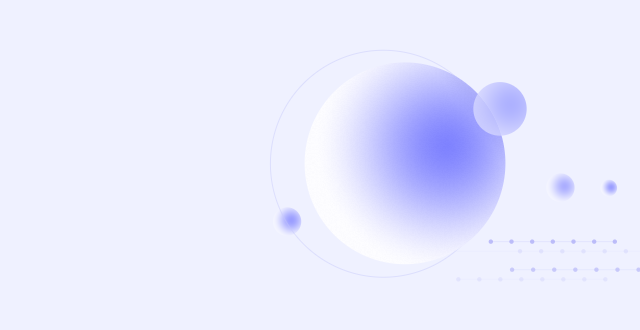
A Shadertoy shader for this background:

```glsl
// Pale lavender backdrop with soft gradient spheres, a thin orbit ring and dotted lines.
#define GRID vec2(768.0, 394.0)
#define BACKGROUND vec3(0.937, 0.945, 1.0)
#define PALE vec3(0.988, 0.988, 1.0)
#define VIOLET vec3(0.495, 0.51, 1.0)
#define LINE_COLOR vec3(0.77, 0.78, 0.98)
#define DOT_COLOR vec3(0.69, 0.69, 0.97)
#define DOT_RADIUS 2.6
#define GRAIN 0.012

float hash(vec2 cell) {
    return fract(sin(dot(cell, vec2(127.1, 311.7))) * 43758.5453);
}

// Antialiased coverage of a signed distance, in grid units.
float coverage(float dist, float pixel) {
    return clamp(0.5 - dist / pixel, 0.0, 1.0);
}

float disc(vec2 p, vec2 center, float radius, float pixel) {
    return coverage(length(p - center) - radius, pixel);
}

// Thin stroke that keeps its visual weight when narrower than a pixel.
float stroke(float dist, float width, float pixel) {
    float drawn = max(width, pixel);
    return coverage(abs(dist) - 0.5 * drawn, pixel) * width / drawn;
}

// Small sphere: violet focus on the right, dissolving toward the left.
vec3 addSphere(vec3 color, vec2 p, vec2 center, float radius, float strength, float pixel) {
    vec2 local = (p - center) / radius;
    float falloff = length(local - vec2(0.3, 0.1));
    float glow = 1.0 - smoothstep(0.0, 1.3, falloff);
    vec3 shade = mix(mix(BACKGROUND, PALE, 0.35), VIOLET, glow * strength);
    return mix(color, shade, disc(p, center, radius, pixel));
}

// Row of evenly spaced dots joined by a faint line.
vec3 addDots(vec3 color, vec2 p, vec2 start, float spacing, float count,
             vec2 lineSpan, float opacity, float pixel) {
    float inside = coverage(lineSpan.x - p.x, pixel) * coverage(p.x - lineSpan.y, pixel);
    float line = stroke(p.y - start.y, 0.8, pixel) * inside;
    color = mix(color, LINE_COLOR, line * opacity * 0.55);
    float index = clamp(round((p.x - start.x) / spacing), 0.0, count - 1.0);
    vec2 center = start + vec2(index * spacing, 0.0);
    return mix(color, DOT_COLOR, disc(p, center, DOT_RADIUS, pixel) * opacity);
}

// Large sphere: off-center violet core fading to a white left side.
vec3 largeSphereShade(vec2 p) {
    vec2 offset = p - vec2(536.0, 220.0);
    vec2 reach = vec2(offset.x < 0.0 ? 156.0 : 148.0, 150.0);
    float falloff = length(offset / reach);
    float fade = mix(falloff, smoothstep(0.0, 1.0, falloff), 0.75);
    vec3 shade = mix(VIOLET, PALE, clamp(fade, 0.0, 1.0));
    // Slightly deeper tone along the upper right rim.
    vec2 local = (p - vec2(486.0, 199.0)) / 121.0;
    float rim = smoothstep(0.75, 1.05, dot(local, normalize(vec2(0.8, 0.6))));
    shade -= vec3(0.07, 0.07, 0.025) * rim;
    return shade + (hash(floor(p * 0.8)) - 0.5) * GRAIN;
}

void mainImage(out vec4 fragColor, in vec2 fragCoord) {
    vec2 p = fragCoord / iResolution.xy * GRID;
    float pixel = GRID.x / iResolution.x;
    vec3 color = BACKGROUND;

    // Free-floating spheres.
    color = addSphere(color, p, vec2(344.5, 129.5), 17.0, 0.76, pixel);
    color = addSphere(color, p, vec2(672.5, 170.0), 17.0, 0.62, pixel);
    color = addSphere(color, p, vec2(730.5, 169.5), 10.0, 0.76, pixel);

    // Orbit ring behind the large sphere.
    float orbit = length(p - vec2(460.0, 198.5)) - 135.5;
    color = mix(color, LINE_COLOR, stroke(orbit, 0.9, pixel) * 0.6);

    // Large sphere.
    float body = disc(p, vec2(486.0, 199.0), 120.5, pixel);
    color = mix(color, largeSphereShade(p), body);

    // Translucent sphere overlapping its rim.
    vec2 moonCenter = vec2(600.0, 264.0);
    float moon = disc(p, moonCenter, 32.0, pixel);
    float moonGlow = 1.0 - smoothstep(0.0, 52.0, length(p - moonCenter - vec2(13.0, 5.0)));
    vec3 moonShade = mix(vec3(0.86, 0.865, 1.0), vec3(0.68, 0.695, 1.0), moonGlow);
    color = mix(color, moonShade, moon * mix(1.0, 0.75, body));

    // Dotted lines at the lower right.
    color = addDots(color, p, vec2(589.0, 105.5), 24.8, 7.0, vec2(589.0, 738.0), 0.8, pixel);
    color = addDots(color, p, vec2(624.0, 94.0), 25.4, 6.0, vec2(545.0, 768.0), 0.22, pixel);
    color = addDots(color, p, vec2(614.5, 72.0), 25.3, 7.0, vec2(614.5, 768.0), 0.6, pixel);
    color = addDots(color, p, vec2(550.0, 60.5), 25.2, 8.0, vec2(550.0, 726.0), 0.2, pixel);

    fragColor = vec4(color, 1.0);
}
```
